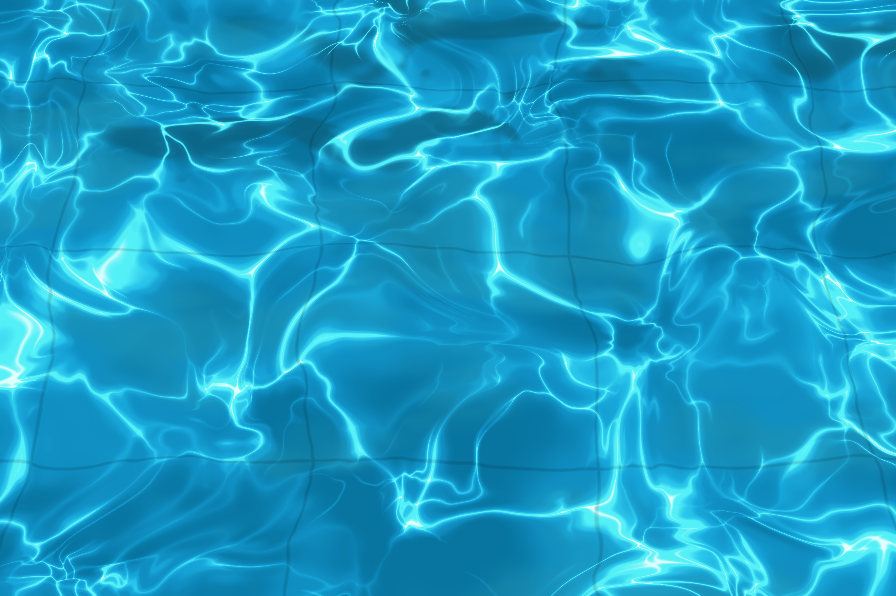
Give the GLSL for this texture, as a WebGL 2 fragment shader.

```glsl
#version 300 es
precision highp float;
uniform vec2 u_resolution;
out vec4 fragColor;

vec2 hash2(vec2 p) {
    return fract(sin(vec2(dot(p, vec2(127.1, 311.7)), dot(p, vec2(269.5, 183.3)))) * 43758.5453);
}

float noise(vec2 p) {
    vec2 i = floor(p), f = fract(p);
    f = f * f * f * (f * (f * 6.0 - 15.0) + 10.0);
    return mix(mix(hash2(i).x, hash2(i + vec2(1, 0)).x, f.x),
               mix(hash2(i + vec2(0, 1)).x, hash2(i + vec2(1, 1)).x, f.x), f.y);
}

float fbm(vec2 p) {
    float sum = 0.0, amp = 0.55;
    for (int i = 0; i < 3; i++) {
        sum += amp * noise(p);
        p = mat2(0.8, 0.6, -0.6, 0.8) * p * 2.1 + 7.3;
        amp *= 0.48;
    }
    return sum;
}

vec2 wobble(vec2 p) {
    return vec2(noise(p), noise(p + vec2(31.7, 11.3))) - 0.5;
}

// Light along cell borders: x = sharp filament, y = soft halo
vec2 caustic(vec2 p) {
    vec2 cell = floor(p), f = fract(p), nearCell = vec2(0), nearest = vec2(0);
    float best = 9.0;
    for (int j = -1; j <= 1; j++)
    for (int i = -1; i <= 1; i++) {
        vec2 g = vec2(i, j);
        vec2 r = g + hash2(cell + g) - f;
        if (dot(r, r) < best) {
            best = dot(r, r);
            nearest = r;
            nearCell = g;
        }
    }
    vec2 light = vec2(0);
    for (int j = -2; j <= 2; j++)
    for (int i = -2; i <= 2; i++) {
        if (i == 0 && j == 0) continue;
        vec2 g = nearCell + vec2(i, j);
        vec2 r = g + hash2(cell + g) - f;
        float d = dot(0.5 * (nearest + r), normalize(r - nearest));
        light += exp(-d * vec2(32.0, 7.5));
    }
    return min(light, vec2(1.5, 1.2));
}

vec3 waterColor(float t) {
    vec3 c = mix(vec3(0.03, 0.46, 0.63), vec3(0.06, 0.56, 0.76), smoothstep(0.0, 0.3, t));
    c = mix(c, vec3(0.09, 0.65, 0.85), smoothstep(0.3, 0.5, t));
    c = mix(c, vec3(0.16, 0.77, 0.92), smoothstep(0.5, 0.7, t));
    c = mix(c, vec3(0.33, 0.94, 0.97), smoothstep(0.7, 0.95, t));
    return mix(c, vec3(0.88, 1.0, 0.99), smoothstep(1.1, 1.7, t));
}

void main() {
    vec2 uv = gl_FragCoord.xy / u_resolution.y;

    // Perspective: the far water is smaller and flatter
    vec2 p = 4.3 * vec2((uv.x - 0.75) * (1.0 + 0.35 * uv.y), uv.y * (1.0 + 0.6 * uv.y)) + 20.0;

    // Refraction by the moving surface
    vec2 q = p + 1.1 * wobble(p * 0.9);
    q += 0.42 * wobble(q * 2.3 + 5.0);
    q += 0.13 * wobble(q * 5.5 + 9.0);

    // Broad light, then coarse and fine caustic networks
    float light = 0.06 + 0.9 * (fbm(p * 0.8 + 3.0) - 0.5);
    float sheet = 1.0 - abs(2.0 * noise(q * vec2(1.5, 1.1) + 40.0) - 1.0);
    light += 0.24 * pow(sheet, 4.0);
    float coarse = smoothstep(0.15, 0.7, noise(p * 1.3 + 60.0));
    light += dot(caustic(q), vec2(0.75, 0.32)) * (0.25 + 0.75 * coarse);
    float fine = smoothstep(0.42, 0.8, noise(p * 1.1 + 80.0));
    light += dot(caustic(q * 1.9 + 2.0 * wobble(q * 1.4)), vec2(0.6, 0.2)) * fine;

    // Thin looping filaments
    float loops = abs(noise(q * 1.7 + 13.0) - 0.5);
    light += 0.4 * exp(-loops * 40.0) * smoothstep(0.4, 0.7, noise(p * 1.6 + 25.0));
    vec3 color = waterColor(light);

    // Grayish reflections and dark ripples on the far surface
    float haze = smoothstep(0.45, 0.75, fbm(p * vec2(0.9, 1.6) + 50.0));
    color = mix(color, vec3(0.13, 0.58, 0.69), 0.5 * haze * (1.0 - smoothstep(0.4, 0.8, light)));
    float ripple = fbm(vec2(uv.x * 4.5, uv.y * 13.0) + 1.5 * wobble(p) + 70.0);
    ripple = smoothstep(0.56, 0.72, ripple) * smoothstep(0.45, 0.85, uv.y);
    color = mix(color, vec3(0.05, 0.35, 0.45), 0.65 * ripple * (1.0 - smoothstep(0.5, 0.9, light)));

    // Faint floor seams
    vec2 seam = abs(fract(0.45 * (p + 0.25 * (q - p))) - 0.5);
    color *= 1.0 - 0.12 * smoothstep(0.009, 0.002, min(seam.x, seam.y));

    fragColor = vec4(color, 1.0);
}
```
